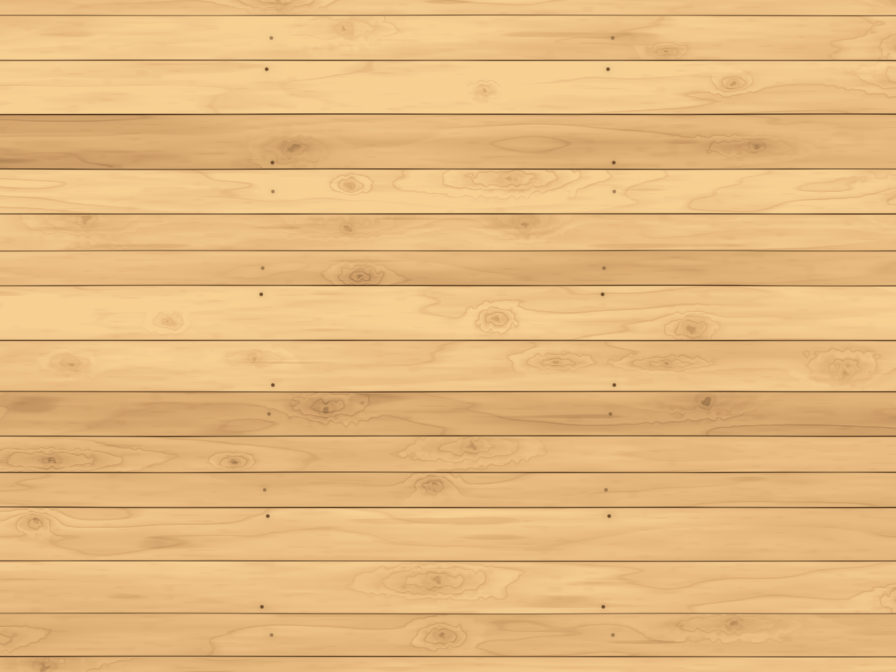
Write a WebGL 2 fragment shader that draws this texture.

```glsl
#version 300 es
precision highp float;
// Sixteen horizontal pale wooden boards of uneven height, with dark seams.
// Contours of stretched noise make the grain, hashed knots bend it, and fibres,
// resin streaks and two columns of nails are layered on a six-colour wood ramp.
uniform vec2 u_resolution;
out vec4 fragColor;

const int BOARDS = 16;
// Board edges from top to bottom, in canvas heights
const float EDGE[17] = float[17](1.045, 0.977, 0.910, 0.830, 0.748, 0.682, 0.627, 0.575,
    0.493, 0.417, 0.351, 0.297, 0.245, 0.165, 0.087, 0.023, -0.05);
// Darkness of each board, in ramp steps
const float TONE[16] = float[16](0.8, 0.5, 0.3, 1.5, 0.3, 0.7, 0.9, 0.25,
    0.6, 1.6, 1.0, 1.5, 0.6, 0.4, 1.55, 0.7);
const vec3 WOOD[6] = vec3[6](vec3(0.965, 0.81, 0.57), vec3(0.915, 0.735, 0.505),
    vec3(0.86, 0.68, 0.45), vec3(0.80, 0.61, 0.40), vec3(0.70, 0.53, 0.34), vec3(0.56, 0.42, 0.26));
const vec3 SEAM_COLOR = vec3(0.25, 0.16, 0.08);
const vec3 NAIL_COLOR = vec3(0.42, 0.29, 0.17);
const float SEAM_HALF = 0.0009;
const float NAIL_RADIUS = 0.0026;
const float NAIL_LEFT = 0.397;
const float NAIL_GAP = 0.508;
const float KNOT_CELL = 0.30;
const float KNOT_CHANCE = 0.50;
const float RING_COUNT = 8.0;
const float BROAD = 1.9;

float hash(vec2 p) {
    vec3 q = fract(vec3(p.xyx) * 0.1031);
    q += dot(q, q.yzx + 33.33);
    return fract((q.x + q.y) * q.z);
}

float noise(vec2 p) {
    vec2 i = floor(p), f = fract(p);
    f = f * f * (3.0 - 2.0 * f);
    return mix(mix(hash(i), hash(i + vec2(1, 0)), f.x),
               mix(hash(i + vec2(0, 1)), hash(i + vec2(1, 1)), f.x), f.y);
}

float fbm(vec2 p) {
    float sum = 0.0, amp = 0.55;
    for (int i = 0; i < 3; i++) {
        sum += amp * noise(p);
        p = p * 2.1 + 7.3;
        amp *= 0.45;
    }
    return sum;
}

vec3 woodRamp(float t) {
    t = clamp(t, 0.0, 4.999);
    int i = int(t);
    return mix(WOOD[i], WOOD[i + 1], fract(t));
}

// Knots of one board: x = bend of the grain, y = darkness of rings and figure
vec2 knots(vec2 p, float halfHeight, float board) {
    vec2 result = vec2(0.0);
    float cell = floor(p.x / KNOT_CELL);
    for (float i = -1.0; i <= 1.0; i++) {
        vec2 id = vec2(cell + i + 20.0, board * 7.0 + 3.0);
        float present = step(hash(id), KNOT_CHANCE);
        vec2 center = vec2((cell + i + 0.15 + 0.7 * hash(id + 31.7)) * KNOT_CELL,
                           (hash(id + 57.1) - 0.5) * 1.2 * halfHeight);
        float radius = mix(0.006, 0.014, hash(id + 83.9));
        vec2 d = (p - center) / radius;
        d += 0.8 * (vec2(noise(p * 130.0), noise(p * 130.0 + 40.0)) - 0.5);
        float dist = length(d * vec2(0.75, 1.0));
        // Some halos stretch into long eye-shaped figures
        float stretch = mix(3.0, 11.0, pow(hash(id + 11.3), 2.0));
        vec2 halo = d / vec2(stretch, 1.7);
        float eye = exp(-dot(halo, halo));
        float rings = 0.5 + 0.5 * sin(dist * 8.0);
        float heart = 0.7 * exp(-7.0 * dist * dist) + 0.8 * rings * smoothstep(1.4, 0.4, dist);
        heart += 0.5 * exp(-dist * dist * 0.5) + 0.45 * smoothstep(0.25, 0.6, eye);
        result += present * vec2(2.6 * eye, heart);
    }
    return result;
}

void main() {
    vec2 p = gl_FragCoord.xy / u_resolution.y;
    float pixel = 1.0 / u_resolution.y;

    // Which board, and the ink of the nearest seam
    int board = 0;
    float seam = 0.0, shade = 0.0;
    for (int i = 1; i < BOARDS; i++) {
        if (p.y < EDGE[i]) board = i;
        float wobble = 0.0012 * (noise(vec2(p.x * 4.0, float(i) * 9.0)) - 0.5);
        float d = abs(p.y - EDGE[i] - wobble);
        float weight = mix(0.6, 1.1, hash(vec2(i, 4.0)));
        weight *= mix(0.75, 1.1, noise(vec2(p.x * 12.0, float(i) * 5.0)));
        seam = max(seam, weight * smoothstep(pixel, -pixel, d - SEAM_HALF));
        shade += exp(-d / 0.002);
    }
    float id = float(board), top = EDGE[board], bottom = EDGE[board + 1];
    float halfHeight = 0.5 * (top - bottom);
    vec2 q = vec2(p.x, p.y - 0.5 * (top + bottom));
    vec2 seed = vec2(id * 17.3 + 5.0, id * 41.7 + 60.0);

    // Growth rings as contours: a soft steep-sided band plus a thin dark line
    vec2 knot = knots(q, halfHeight, id);
    float flow = fbm(q * vec2(1.3, 10.0) + seed);
    float phase = flow * RING_COUNT + knot.x + 0.25 * noise(q * vec2(14.0, 110.0) + seed);
    float ring = fract(phase), slope = fwidth(phase);
    float band = smoothstep(0.1, 0.85, ring) * smoothstep(1.0, 0.88, ring);
    band = mix(band, 0.4, smoothstep(0.2, 0.7, slope));
    float lineDist = abs(ring - 0.85) / max(slope, 0.03);
    float line = smoothstep(1.3, 0.2, lineDist) * smoothstep(0.6, 0.2, slope);
    float region = noise(q * vec2(2.3, 20.0) + seed + 90.0);
    float strength = mix(0.25, 0.9, region);
    float sparse = smoothstep(0.4, 0.75, region);

    // Broad tone, heartwood bands, fibres, pores and resin streaks
    float broad = fbm(q * vec2(1.7, 13.0) + seed + 70.0) - 0.44;
    float heart = smoothstep(0.42, 0.75, fbm(q * vec2(1.1, 18.0) + seed + 30.0));
    float fibre = noise(q * vec2(16.0, 180.0) + seed) - 0.5;
    float pore = smoothstep(0.68, 0.95, noise(q * vec2(40.0, 230.0) + seed));
    float resin = smoothstep(0.87, 0.97, noise(q * vec2(6.0, 75.0) + seed + 12.0));
    float tone = TONE[board] - 0.3 + 0.65 * band * strength + 0.6 * line * sparse
        + BROAD * broad + heart * (0.35 + 0.55 * TONE[board]) + 0.5 * fibre + 0.3 * pore
        + 0.9 * resin + knot.y + 0.4 * shade;
    vec3 color = woodRamp(tone);

    // Nails hug the edges of paired boards in each group of five, else sit mid-board
    int slot = board % 5;
    float nailY = slot == 2 ? halfHeight - 0.013 : slot == 3 ? 0.010 - halfHeight : 0.0;
    float column = clamp(floor((p.x - NAIL_LEFT) / NAIL_GAP + 0.5), 0.0, 1.0);
    float nailX = NAIL_LEFT + column * NAIL_GAP + 0.02 * (hash(vec2(id, 8.0)) - 0.5);
    float nailDist = length(q - vec2(nailX, nailY));
    float nail = smoothstep(pixel, -pixel, nailDist - NAIL_RADIUS) + 0.2 * exp(-nailDist / 0.004);
    nail *= slot == 0 ? 0.0 : (nailY == 0.0 ? 0.5 : 0.85);
    color = mix(color, NAIL_COLOR, min(nail, 1.0));

    color = mix(color, SEAM_COLOR, min(seam, 1.0) * 0.85);
    fragColor = vec4(color, 1.0);
}
```
